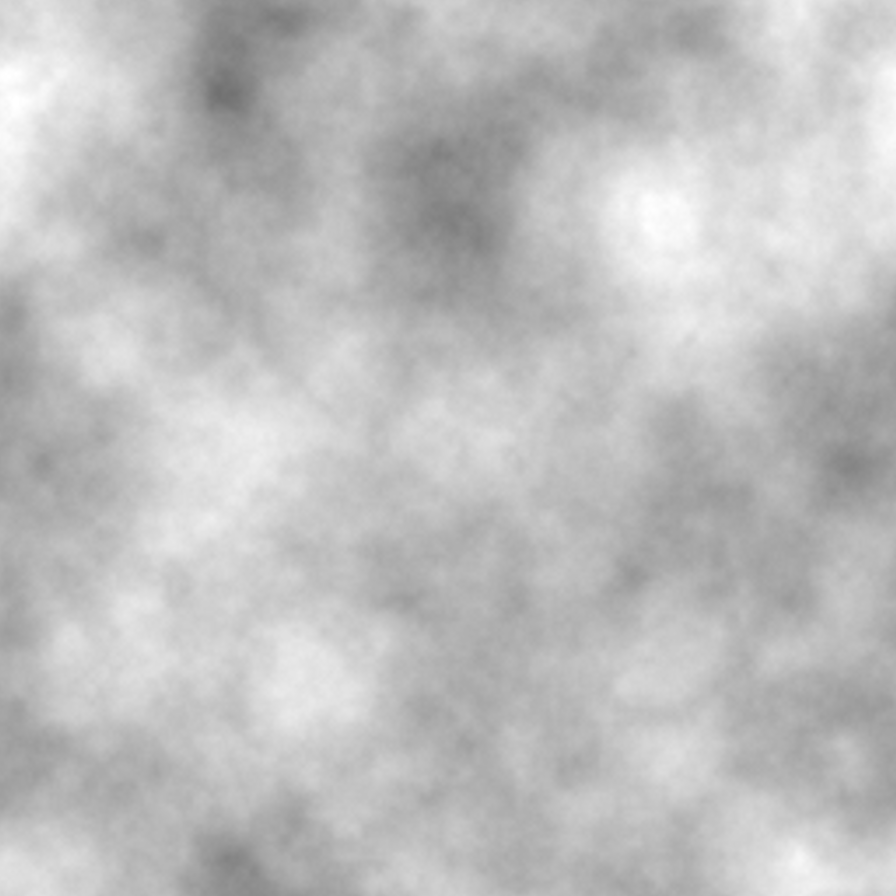
Write a Shadertoy shader that draws this texture.

```glsl
// Soft grey cloud cover: seamless fractal value noise.
// Each octave's lattice is a shuffle of evenly spaced levels, so its mean and
// contrast are fixed; the lattice wraps at a power-of-two period and tiles.

#define BASE_CELLS 4u      // lattice cells across the canvas, first octave
#define OCTAVES 7
#define GAIN 0.59          // amplitude ratio between octaves
#define SEED 3u
#define MEAN_GREY 0.745
#define CONTRAST 0.355
#define OCTAVE_SHIFT vec2(0.37, 0.61)

// One-to-one shuffle of the cells of a wrapped lattice, centred on zero.
float latticeLevel(uvec2 cell, uint cells, uint seed) {
    cell %= cells;
    uint count = cells * cells;
    uint rank = cell.x + cells * cell.y;
    for (int round = 0; round < 4; round++) {
        rank = (rank * 747796405u + seed) % count;
        rank ^= rank / cells;
    }
    return (float(rank) + 0.5) / float(count) - 0.5;
}

// Smoothly interpolated noise that repeats once per unit of uv.
float wrappedNoise(vec2 uv, uint cells, uint seed) {
    vec2 p = fract(uv) * float(cells);
    uvec2 cell = uvec2(floor(p));
    vec2 f = fract(p);
    vec2 blend = f * f * (3.0 - 2.0 * f);
    float bottom = mix(latticeLevel(cell, cells, seed),
                       latticeLevel(cell + uvec2(1u, 0u), cells, seed), blend.x);
    float top = mix(latticeLevel(cell + uvec2(0u, 1u), cells, seed),
                    latticeLevel(cell + uvec2(1u, 1u), cells, seed), blend.x);
    return mix(bottom, top, blend.y);
}

// Sum of octaves, doubling the cells and fading the amplitude.
float clouds(vec2 uv) {
    float sum = 0.0;
    float amplitude = 1.0;
    uint cells = BASE_CELLS;
    for (int i = 0; i < OCTAVES; i++) {
        sum += amplitude * wrappedNoise(uv, cells, SEED + 38u * uint(i));
        uv += OCTAVE_SHIFT;
        cells *= 2u;
        amplitude *= GAIN;
    }
    return sum;
}

void mainImage(out vec4 fragColor, in vec2 fragCoord) {
    vec2 uv = fragCoord / iResolution.xy;
    float grey = MEAN_GREY + CONTRAST * clouds(uv);
    fragColor = vec4(vec3(clamp(grey, 0.0, 1.0)), 1.0);
}
```
